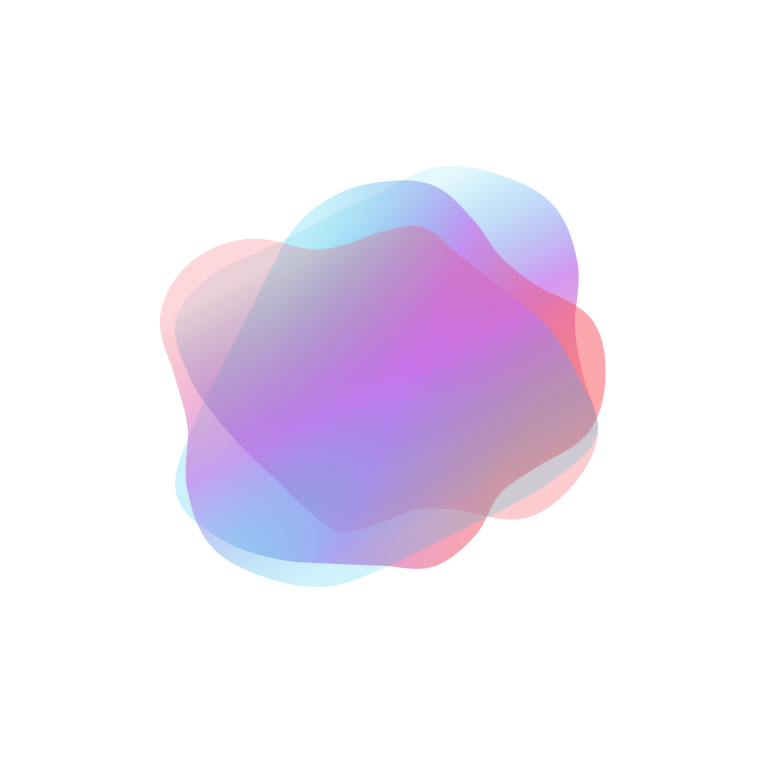
Give the GLSL for this background, as a Shadertoy shader.

```glsl
// Three translucent, soft-cornered blobs overlapping on white.
// Each outline is a smooth periodic spline of polar radii; each fill is a
// linear cyan-purple-red gradient with varying opacity, layered in order.

#define PAPER       vec3(1.0)
#define CYAN        vec3(0.071, 0.761, 0.914)
#define PURPLE      vec3(0.769, 0.443, 0.929)
#define RED         vec3(0.965, 0.310, 0.349)
#define CENTER      vec2(0.4974, 0.5104)
#define SLANT_AXIS  vec2(0.447, -0.894)
#define CROSS_AXIS  vec2(0.924, -0.380)
#define SLANT_STOPS vec3(-0.195, -0.013, 0.195)
#define CROSS_STOPS vec3(-0.156, 0.033, 0.200)
#define RADIUS_UNIT 0.001

const int SPOKES = 24;
const float TAU = 6.2831853;

// Radii at equal angles, counter-clockwise from the right
const float UPPER_BLOB[SPOKES] = float[SPOKES](
    262., 260., 294., 315., 303., 282., 240., 221., 216., 228., 259., 278.,
    251., 221., 201., 193., 199., 210., 190., 180., 202., 262., 286., 291.);
const float CROSS_BLOB[SPOKES] = float[SPOKES](
    291., 283., 234., 219., 236., 257., 253., 243., 225., 202., 192., 196.,
    215., 255., 309., 299., 275., 253., 247., 257., 241., 217., 235., 279.);
const float LOWER_BLOB[SPOKES] = float[SPOKES](
    255., 228., 200., 187., 188., 201., 188., 178., 191., 252., 291., 299.,
    270., 262., 293., 314., 303., 284., 251., 230., 226., 238., 263., 290.);

// Coverage of a blob: Catmull-Rom radius, with slope-corrected edge distance
float blobMask(vec2 p, float radii[SPOKES], float pixel)
{
    float spoke = fract(atan(p.y, p.x) / TAU + 1.0) * float(SPOKES);
    int i = int(spoke) % SPOKES;
    float t = fract(spoke);
    float a = radii[(i + SPOKES - 1) % SPOKES];
    float b = radii[i];
    float c = radii[(i + 1) % SPOKES];
    float d = radii[(i + 2) % SPOKES];

    float k1 = 0.5 * (c - a);
    float k2 = a - 2.5 * b + 2.0 * c - 0.5 * d;
    float k3 = 0.5 * (d - a) + 1.5 * (b - c);
    float radius = b + t * (k1 + t * (k2 + t * k3));
    float slope = (k1 + t * (2.0 * k2 + 3.0 * t * k3)) * float(SPOKES) / TAU;

    float edge = length(p) - radius * RADIUS_UNIT;
    edge /= length(vec2(1.0, slope / radius));
    return 1.0 - smoothstep(-0.75 * pixel, 0.75 * pixel, edge);
}

// Three-stop gradient; opacity holds the alpha at each stop
vec4 gradient(float s, vec3 stops, vec3 opacity)
{
    float rise = clamp((s - stops.x) / (stops.y - stops.x), 0.0, 1.0);
    float fall = clamp((s - stops.y) / (stops.z - stops.y), 0.0, 1.0);
    vec4 start = mix(vec4(CYAN, opacity.x), vec4(PURPLE, opacity.y), rise);
    return mix(start, vec4(RED, opacity.z), fall);
}

vec3 layer(vec3 below, vec4 paint, float mask)
{
    return mix(below, paint.rgb, paint.a * mask);
}

void mainImage(out vec4 fragColor, in vec2 fragCoord)
{
    float pixel = 1.0 / min(iResolution.x, iResolution.y);
    vec2 p = (fragCoord - 0.5 * iResolution.xy) * pixel + 0.5 - CENTER;
    float slant = dot(p, SLANT_AXIS);
    float cross_ = dot(p, CROSS_AXIS);

    // Fills, the lower blob running against the upper one
    vec4 upperFill = gradient(slant, SLANT_STOPS, vec3(0.11, 0.73, 0.29));
    vec4 crossFill = gradient(cross_, CROSS_STOPS, vec3(0.22, 0.70, 0.50));
    vec4 lowerFill = gradient(-slant, SLANT_STOPS, vec3(0.20, 0.64, 0.23));

    // Stack from back to front
    vec3 color = PAPER;
    color = layer(color, upperFill, blobMask(p, UPPER_BLOB, pixel));
    color = layer(color, crossFill, blobMask(p, CROSS_BLOB, pixel));
    color = layer(color, lowerFill, blobMask(p, LOWER_BLOB, pixel));
    fragColor = vec4(color, 1.0);
}
```
